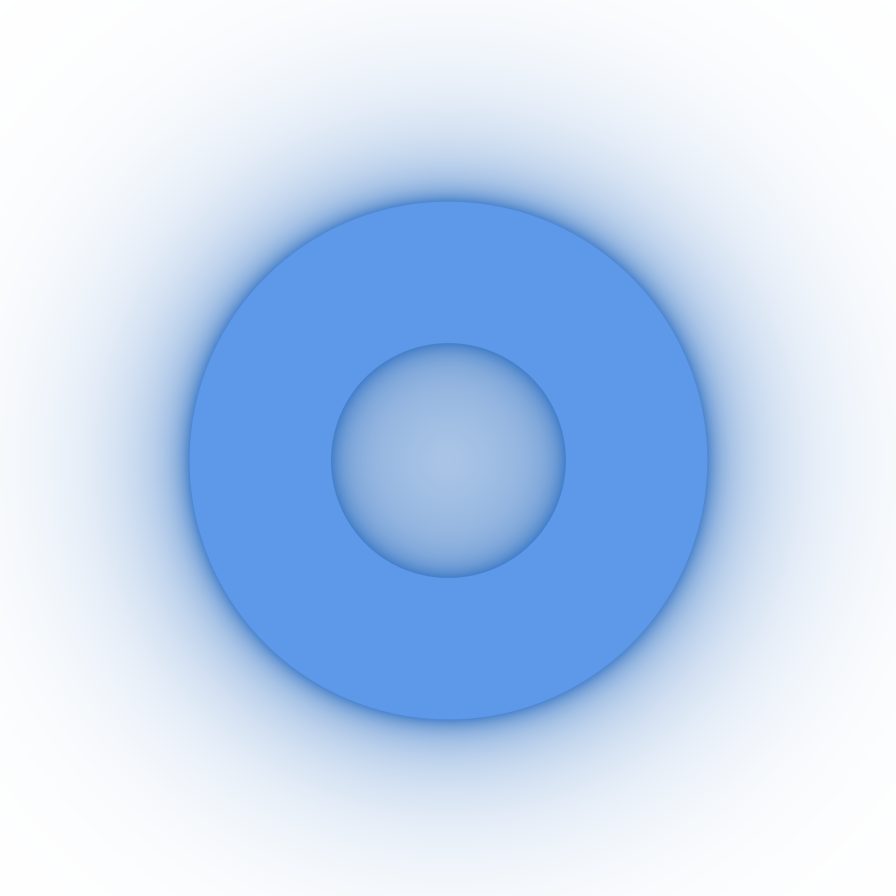
This background is drawn by a Shadertoy shader. Its source:

```glsl
// A flat blue ring casting a soft blue glow outward onto white and inward into its hole.

const vec2 CENTER = vec2(0.5005, 0.4860);
const float OUTER_RADIUS = 0.289;
const float INNER_RADIUS = 0.131;
const vec3 RING_BLUE = vec3(0.367, 0.596, 0.910);
const vec3 GLOW_ABSORPTION = vec3(1.0, 0.685, 0.29);

// Light removed from white by a glow of the given density
vec3 tint(float density) {
    return 1.0 - GLOW_ABSORPTION * density;
}

// Tight dark rim plus a wide halo, by distance from the outer edge
float outerGlow(float dist) {
    float d = max(dist, 0.0);
    return 0.27 * exp(-d / 0.0124) + 0.43 * exp(-d / 0.083);
}

// Dense at the rim of the hole, lightest at its middle
float innerGlow(float radius, float holeRadius) {
    float depth = max(holeRadius - radius, 0.0);
    float spread = pow(min(radius / holeRadius, 1.0), 1.5);
    return 0.34 + 0.15 * spread + 0.25 * exp(-depth / 0.014);
}

// Smooth coverage of a disc, one pixel wide at its edge
float disc(float radius, float discRadius, float pixel) {
    return 1.0 - smoothstep(-0.75 * pixel, 0.75 * pixel, radius - discRadius);
}

void mainImage(out vec4 fragColor, in vec2 fragCoord) {
    // Canvas units, kept round on any aspect ratio
    float pixel = 1.0 / min(iResolution.x, iResolution.y);
    vec2 uv = (fragCoord - 0.5 * iResolution.xy) * pixel + 0.5;
    float radius = length(uv - CENTER);

    // Halo, then ring, then hole
    vec3 color = tint(outerGlow(radius - OUTER_RADIUS));
    color = mix(color, RING_BLUE, disc(radius, OUTER_RADIUS, pixel));
    vec3 hole = tint(innerGlow(radius, INNER_RADIUS));
    color = mix(color, hole, disc(radius, INNER_RADIUS, pixel));

    fragColor = vec4(color, 1.0);
}
```
